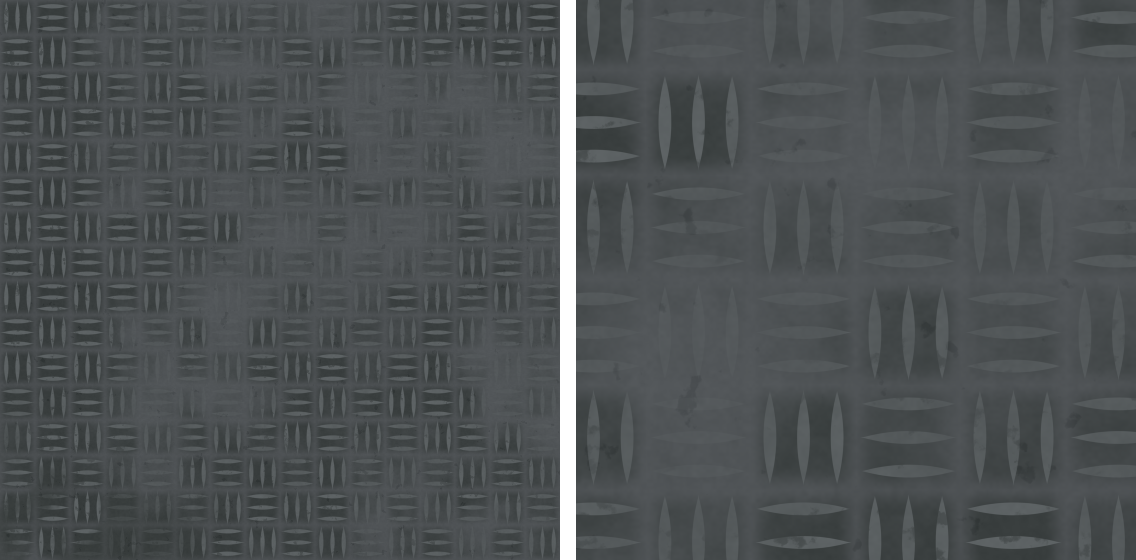
Left: the whole. Right: its middle third, enlarged.
Give the GLSL for this texture, as a WebGL 2 fragment shader.

```glsl
#version 300 es
precision highp float;

uniform vec2 u_resolution;
out vec4 outColor;

const float CELLS = 16.0;          // cells across and down
const float BAR_SPACING = 0.32;    // in cell units, as are the next two
const float BAR_HALF_LENGTH = 0.44;
const float BAR_HALF_WIDTH = 0.061;
const float WEAR_SCALE = 4.5;      // size of the worn patches
const float GRAIN_AMOUNT = 0.022;
const vec3 GRIME = vec3(0.225, 0.245, 0.245);
const vec3 STEEL = vec3(0.312, 0.327, 0.338);
const vec3 BAR = vec3(0.372, 0.393, 0.400);
const vec3 SOOT = vec3(0.215, 0.235, 0.230);

float hash(vec2 p) {
    return fract(sin(dot(p, vec2(127.1, 311.7))) * 43758.5453);
}

float noise(vec2 p) {
    vec2 i = floor(p);
    vec2 f = fract(p);
    f = f * f * (3.0 - 2.0 * f);
    return mix(mix(hash(i), hash(i + vec2(1, 0)), f.x),
               mix(hash(i + vec2(0, 1)), hash(i + vec2(1, 1)), f.x), f.y);
}

float fbm(vec2 p) {
    float sum = 0.0;
    float amplitude = 0.5;
    for (int i = 0; i < 5; i++) {
        sum += amplitude * noise(p);
        p = mat2(1.6, 1.2, -1.2, 1.6) * p + 7.3;
        amplitude *= 0.5;
    }
    return sum / 0.97;
}

// Approximate distance to a pointed lens lying along y
float lensDistance(vec2 p) {
    float t = p.y / BAR_HALF_LENGTH;
    float slope = 2.0 * BAR_HALF_WIDTH * t / BAR_HALF_LENGTH;
    return (abs(p.x) - BAR_HALF_WIDTH * (1.0 - t * t)) / sqrt(1.0 + slope * slope);
}

void main() {
    vec2 uv = gl_FragCoord.xy / u_resolution;
    vec2 grid = uv * CELLS;
    vec2 cell = floor(grid);
    vec2 local = fract(grid) - 0.5;
    float pixel = CELLS / min(u_resolution.x, u_resolution.y);

    // Alternate the direction of the three bars
    bool upright = mod(cell.x + cell.y, 2.0) > 0.5;
    vec2 p = upright ? local : local.yx;
    float index = clamp(round(p.x / BAR_SPACING), -1.0, 1.0);
    float d = lensDistance(vec2(p.x - index * BAR_SPACING, p.y));
    float bar = 1.0 - smoothstep(-0.7 * pixel, 0.7 * pixel, d);

    // Broad wear, cell variation and heavier dirt towards the lower left
    float broad = fbm(uv * WEAR_SCALE + 3.7);
    float patches = fbm(uv * 17.0 + 21.0);
    float tone = hash(cell + 5.0) - 0.5;
    float wear = smoothstep(0.38, 0.72, broad * 0.65 + patches * 0.35
                            + 0.10 * (0.5 - uv.y) + 0.10 * tone);
    float corner = 1.0 - smoothstep(0.0, 0.55, length(uv * vec2(0.8, 1.5)));
    float soot = corner * smoothstep(0.35, 0.62, fbm(uv * 14.0 + 40.0));

    // Soft grime gathers inside each cell
    vec2 rim = smoothstep(vec2(0.56), vec2(0.28), abs(local));
    float grime = rim.x * rim.y * mix(1.0, 0.12, wear);
    grime = clamp(grime + 0.30 * (0.5 - patches), 0.0, 1.0);
    vec3 color = mix(STEEL, GRIME, grime);
    color *= 1.0 + 0.16 * (broad - 0.5);

    // Raised bars, chipped and faded where worn
    float chips = smoothstep(0.23, 0.36, fbm(uv * 95.0 + 9.0));
    float shown = mix(0.95, 0.25, wear) * mix(0.45, 1.0, chips) * (1.0 - 0.7 * soot);
    color = mix(color, BAR, bar * shown);
    color = mix(color, SOOT, soot * 0.55);

    // Fine mottling and sparse dark specks
    float grain = noise(uv * 260.0) * 0.6 + noise(uv * 510.0) * 0.4 - 0.5;
    float specks = smoothstep(0.73, 0.82, fbm(uv * 70.0 + 63.0));
    color += GRAIN_AMOUNT * grain - 0.035 * specks;
    outColor = vec4(color, 1.0);
}
```
